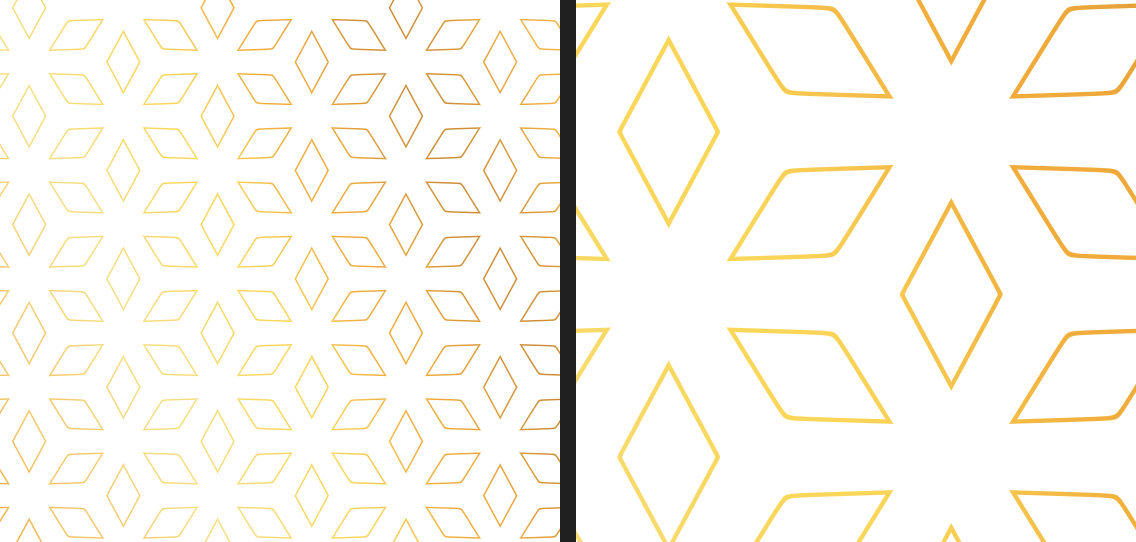
Left: the whole. Right: its middle third, enlarged.
A Shadertoy shader for this pattern:

```glsl
const vec2 CELL = vec2(1.738, 1.0);

// Outline distance of a diamond; p.x runs along the short axis, p.y along the long one
float diamondOutline(vec2 p, float softness) {
    vec2 halfSize = vec2(0.152, 0.2825);
    vec2 normal = normalize(halfSize.yx);
    p = vec2(abs(p.x), sqrt(p.y * p.y + softness * softness));
    return abs(dot(p, normal) - halfSize.x * normal.x);
}

// Three diamond directions on a centred rectangular lattice
float latticeOutline(vec2 p) {
    float nearest = 1.0;
    for (int k = 0; k < 3; k++) {
        float angle = radians(90.0 - 60.0 * float(k));
        vec2 axis = vec2(cos(angle), sin(angle));
        vec2 offset = k == 0 ? vec2(0.0) : 0.25 * CELL * vec2(1.0, float(2 * k - 3));
        for (int row = 0; row < 2; row++) {
            vec2 q = p - offset - 0.5 * CELL * float(row);
            q -= CELL * round(q / CELL);
            vec2 local = vec2(dot(q, vec2(axis.y, -axis.x)), dot(q, axis));
            nearest = min(nearest, diamondOutline(local, k == 0 ? 0.003 : 0.014));
        }
    }
    return nearest;
}

// Slanted metallic gradient
vec3 goldFoil(float t) {
    vec3 gold = vec3(0.95, 0.70, 0.30);
    gold = mix(gold, vec3(0.96, 0.78, 0.42), smoothstep(0.16, 0.90, t));
    gold = mix(gold, vec3(0.96, 0.87, 0.50), smoothstep(0.90, 2.05, t));
    gold = mix(gold, vec3(0.98, 0.84, 0.35), smoothstep(2.05, 3.36, t));
    gold = mix(gold, vec3(0.94, 0.67, 0.23), smoothstep(3.36, 4.47, t));
    gold = mix(gold, vec3(0.80, 0.55, 0.20), smoothstep(4.47, 5.75, t));
    return mix(gold, vec3(0.95, 0.70, 0.27), smoothstep(5.75, 7.09, t));
}

void mainImage(out vec4 fragColor, in vec2 fragCoord) {
    // Five lattice rows fill the canvas height
    float pixel = 5.0 / iResolution.y;
    vec2 p = fragCoord * pixel;

    float outline = latticeOutline(p - vec2(0.269, -0.072));
    float ink = clamp((0.0067 - outline) / pixel + 0.5, 0.0, 1.0);
    fragColor = vec4(mix(vec3(1.0), goldFoil(p.x + 0.45 * p.y), ink), 1.0);
}
```
